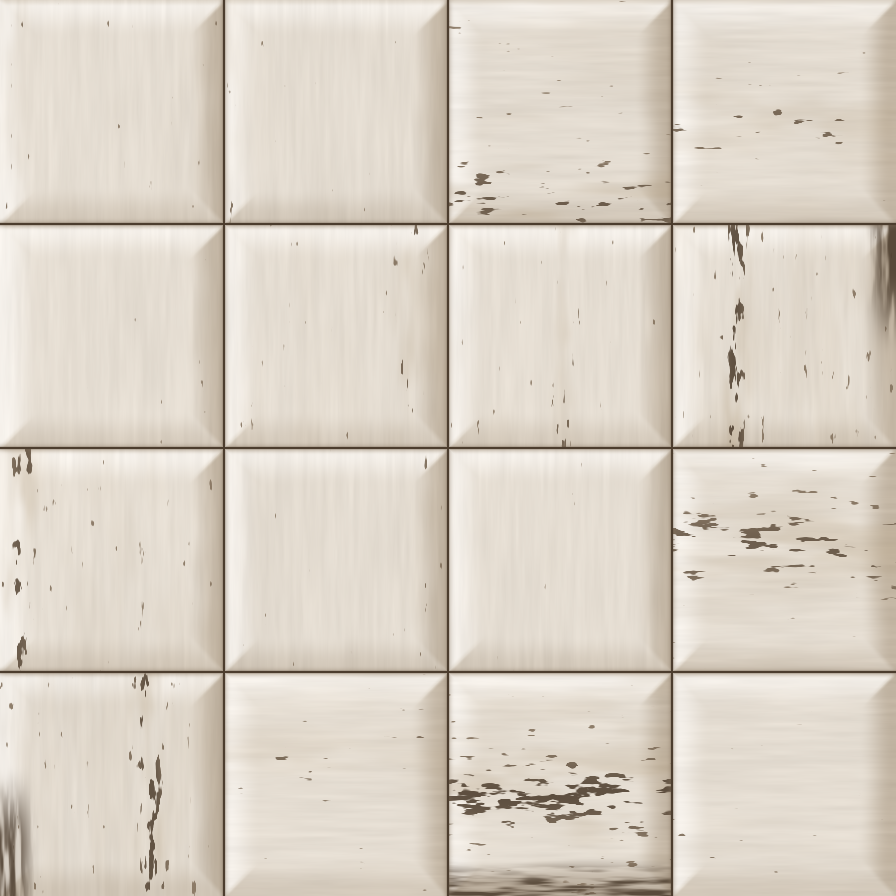
Write a Shadertoy shader that draws this pattern.

```glsl
const float TILES = 4.0;
const vec3 FACE = vec3(0.895, 0.865, 0.822);
const vec3 HIGHLIGHT = vec3(0.97, 0.955, 0.935);
const vec3 SHADOW = vec3(0.71, 0.65, 0.57);
const vec3 STAIN = vec3(0.70, 0.62, 0.50);
const vec3 BROWN = vec3(0.52, 0.45, 0.37);
const vec3 DARK = vec3(0.30, 0.24, 0.18);

// Wear per tile, rows from the top; negative means horizontal grain
const mat4 WEAR = mat4(
    0.30, 0.22, -0.66, -0.42,
    0.10, 0.50, 0.48, 0.90,
    0.70, 0.20, 0.08, -0.65,
    0.85, -0.36, -0.95, -0.15);

// Centre of the worn band, measured across the grain
const mat4 BAND = mat4(
    0.06, 0.04, 0.10, 0.45,
    0.90, 0.83, 0.52, 0.30,
    0.10, 0.92, 0.50, 0.55,
    0.67, 0.60, 0.45, 0.30);

float hash(vec2 p) {
    vec3 q = fract(vec3(p.xyx) * 0.1031);
    q += dot(q, q.yzx + 33.33);
    return fract((q.x + q.y) * q.z);
}

float noise(vec2 p) {
    vec2 i = floor(p), f = fract(p);
    f = f * f * (3.0 - 2.0 * f);
    return mix(mix(hash(i), hash(i + vec2(1, 0)), f.x),
               mix(hash(i + vec2(0, 1)), hash(i + vec2(1, 1)), f.x), f.y);
}

float fbm(vec2 p) {
    float sum = 0.0, amp = 0.57;
    for (int i = 0; i < 3; i++) {
        sum += amp * noise(p);
        p = p * 2.03 + 17.3;
        amp *= 0.5;
    }
    return sum;
}

float bump(float x, float width) {
    return exp(-x * x / (width * width));
}

// Signed light on the pillowed edges: positive is lit, negative is shaded
float bevelLight(vec2 p, float wobble) {
    vec2 edge = min(p, 1.0 - p);
    vec2 slope = 1.0 - smoothstep(0.02, 0.17, edge + wobble);
    float leftRight = slope.x * (p.x < 0.5 ? 0.85 : -0.72);
    float topBottom = slope.y * (p.y < 0.5 ? -0.36 : 0.80);
    float mitre = smoothstep(-0.022, 0.022, edge.y - edge.x);
    float rim = 1.0 - smoothstep(0.0, 0.03, 1.0 - p.y);
    return mix(topBottom, leftRight, mitre) - 0.9 * rim * (1.0 - mitre);
}

// Painted wood; g is (across, along) the grain
vec3 addWear(vec3 col, vec2 g, float wear, float centre, bool flat_, vec2 seed) {
    float drift = 0.05 * (noise(vec2(g.y * 2.5, 3.0) + seed) - 0.5);
    float band = bump(g.x - centre + drift, flat_ ? 0.15 : 0.06);

    // Soft discoloured patches
    float patches = smoothstep(0.35, 0.75, fbm(g * vec2(9.0, 2.5) + seed));
    col = mix(col, STAIN, patches * wear * (0.10 + 0.35 * band));

    // Chips broken along the grain
    float chip = fbm(g * vec2(42.0, 11.0) + seed * 1.7);
    float limit = 0.88 - 0.37 * wear * (0.28 + 0.72 * band);
    float chipped = smoothstep(limit, limit + 0.07, chip);
    col = mix(col, mix(BROWN, DARK, band * wear), chipped * 0.9);

    // Bare wood at one edge of the most worn tiles
    float side = step(centre, 0.4);
    float reach = flat_ ? 1.0 : 1.0 - smoothstep(0.2, 0.6, abs(g.y - side));
    float bare = 1.0 - smoothstep(0.05, 0.17, abs(g.x - side) + drift);
    float fibre = smoothstep(0.28, 0.65, fbm(g * vec2(38.0, 4.0) + seed));
    bare *= reach * smoothstep(0.75, 0.85, wear);
    return mix(col, mix(BROWN, DARK, fibre), bare * (0.25 + 0.65 * fibre));
}

void mainImage(out vec4 fragColor, in vec2 fragCoord) {
    vec2 grid = fragCoord / iResolution.xy * TILES;
    vec2 cell = clamp(floor(grid), 0.0, TILES - 1.0);
    vec2 p = grid - cell;
    vec2 seed = vec2(hash(cell + 3.1), hash(cell + 8.7)) * 60.0;
    int row = 3 - int(cell.y), column = int(cell.x);

    float wear = WEAR[row][column];
    bool flat_ = wear < 0.0;
    vec2 g = flat_ ? p.yx : p;

    // Lit base with fine grain
    float light = bevelLight(p, 0.02 * (noise(p * 7.0 + seed) - 0.5));
    vec3 col = mix(FACE, HIGHLIGHT, max(light, 0.0));
    col = mix(col, SHADOW, max(-light, 0.0));
    float grain = fbm(g * vec2(48.0, 3.5) + seed) - 0.5;
    float cloud = noise(p * 3.0 + seed) - 0.5;
    col += 0.055 * grain + 0.016 * cloud + 0.012 * (hash(cell) - 0.5);

    col = addWear(col, g, abs(wear), BAND[row][column], flat_, seed);

    // Dark joints between tiles, with a faint brown fringe
    vec2 toJoint = abs(grid - clamp(round(grid), 1.0, TILES - 1.0));
    float joint = min(toJoint.x, toJoint.y);
    float pixel = TILES / iResolution.y;
    col = mix(col, BROWN, 0.35 * bump(joint, 0.016));
    col = mix(DARK, col, smoothstep(-0.5 * pixel, 0.5 * pixel, joint - 0.0055));

    fragColor = vec4(clamp(col, 0.0, 1.0), 1.0);
}
```
